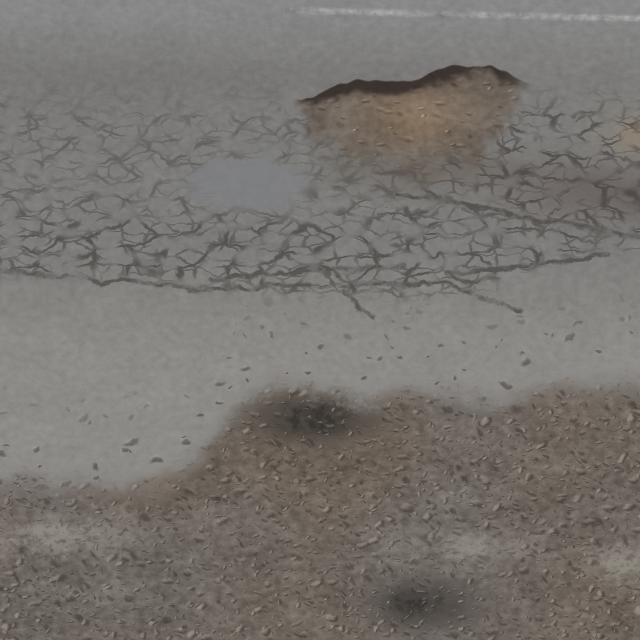
A WebGL 1 fragment shader for this texture:

```glsl
precision highp float;
uniform vec2 u_resolution;

vec2 hash2(vec2 p) {
  return fract(sin(vec2(dot(p, vec2(127.1, 311.7)), dot(p, vec2(269.5, 183.3)))) * 43758.5);
}

float corner(vec2 c, vec2 f, vec2 o) {
  return dot(hash2(c + o) * 2.0 - 1.0, f - o);
}

// Gradient noise
float noise(vec2 p) {
  vec2 c = floor(p), f = fract(p), u = f * f * (3.0 - 2.0 * f);
  return mix(mix(corner(c, f, vec2(0)), corner(c, f, vec2(1, 0)), u.x),
             mix(corner(c, f, vec2(0, 1)), corner(c, f, vec2(1)), u.x), u.y);
}

float fbm(vec2 p) {
  float sum = 0.0, amp = 1.0;
  for (int i = 0; i < 4; i++) {
    sum += amp * noise(p);
    p = p * 2.03 + 17.3;
    amp *= 0.55;
  }
  return sum;
}

float blob(vec2 p, float x, float y, float rx, float ry) {
  vec2 d = (p - vec2(x, y)) / vec2(rx, ry);
  return exp(-dot(d, d));
}

float segment(vec2 p, float ax, float ay, float bx, float by) {
  vec2 a = p - vec2(ax, ay), b = vec2(bx - ax, by - ay);
  return length(a - b * clamp(dot(a, b) / dot(b, b), 0.0, 1.0));
}

// Voronoi border: gap between the two nearest cell points
float cellBorder(vec2 p) {
  vec2 c = floor(p), f = fract(p);
  float near = 9.0, next = 9.0;
  for (int j = -1; j <= 1; j++)
    for (int i = -1; i <= 1; i++) {
      vec2 o = vec2(i, j);
      float d = length(o + hash2(c + o) - f);
      next = min(next, max(near, d));
      near = min(near, d);
    }
  return next - near;
}

// Scattered tilted stones: x = lit side, y = shadow
vec2 stones(vec2 p, float density) {
  vec2 c = floor(p), f = fract(p), result = vec2(0.0);
  for (int j = -1; j <= 1; j++)
    for (int i = -1; i <= 1; i++) {
      vec2 o = vec2(i, j), h = hash2(c + o), k = hash2(c + o + 71.7), d = f - o - h;
      float a = 2.4 * k.x - 1.2, size = mix(0.2, 0.5, k.y * k.y);
      vec2 r = vec2(cos(a) * d.x + sin(a) * d.y, cos(a) * d.y - sin(a) * d.x) / vec2(size, size * 0.6);
      float lit = smoothstep(1.1, 0.3, length(r)) * k.x;
      float dark = smoothstep(1.3, 0.4, length(r + vec2(-0.2, 0.8)));
      result = max(result, step(fract(h.x * 7.3 + k.y * 5.1), density) * vec2(lit, dark));
    }
  return result;
}

void main() {
  vec2 p = gl_FragCoord.xy / u_resolution;
  float rough = fbm(p * vec2(14, 20)), grain = fbm(p * vec2(75, 95));
  vec2 w = p + 0.011 * vec2(fbm(p * 28.0), fbm(p * 28.0 + 40.0));

  // Asphalt and faint painted line
  vec3 col = mix(vec3(0.49, 0.487, 0.478), vec3(0.55, 0.543, 0.53), smoothstep(0.64, 0.42, p.y));
  col = mix(col, vec3(0.53), smoothstep(0.87, 1.0, p.y)) - 0.02 * blob(p, 0.15, 0.88, 0.45, 0.06);
  col += 0.02 * rough + 0.04 * grain;
  float line = smoothstep(0.008, 0.001, abs(p.y - 0.994 + 0.023 * p.x));
  col += 0.09 * line * smoothstep(0.43, 0.47, p.x) * (0.7 + rough + grain);

  // Stains and smooth pale patch
  col = mix(col, vec3(0.4, 0.365, 0.355), 0.75 * blob(w, 0.95, 0.7, 0.15, 0.045));
  col = mix(col, vec3(0.41, 0.37, 0.34), 0.6 * blob(w, 0.68, 0.735, 0.15, 0.03));
  col = mix(col, vec3(0.56, 0.51, 0.44), 0.8 * blob(w, 1.01, 0.79, 0.06, 0.035));
  float film = smoothstep(0.2, 0.6, blob(w, 0.39, 0.713, 0.095, 0.045) - 0.2 * rough);
  col = mix(col, vec3(0.5, 0.505, 0.52), 0.7 * film);

  // Cracked network and long seams
  float low = 0.565 - 0.03 * smoothstep(0.1, 0.5, p.x) + 0.07 * smoothstep(0.7, 0.95, p.x);
  float band = smoothstep(low - 0.012, low + 0.02, w.y) * smoothstep(0.875, 0.8, p.y + 0.04 * rough);
  float strength = mix(mix(1.1, 0.6, smoothstep(0.6, 0.72, p.y)), 1.0, smoothstep(0.5, 0.78, p.x));
  strength *= smoothstep(-0.3, 0.2, noise(p * vec2(32, 46)));
  float coarse = smoothstep(0.16, 0.03, cellBorder(w * vec2(14, 33)));
  float fine = smoothstep(0.2, 0.03, cellBorder(w * vec2(27, 55)));
  float cracks = max(coarse, 0.7 * fine) * band * strength * (1.0 - 0.9 * film);
  float seam = min(segment(w, 0.0, 0.577, 0.33, 0.547), segment(w, 0.3, 0.55, 0.7, 0.556));
  seam = min(seam, min(segment(w, 0.7, 0.556, 0.81, 0.512), segment(w, 0.33, 0.565, 0.62, 0.585)));
  seam = min(seam, min(segment(w, 0.7, 0.57, 0.95, 0.603), segment(w, 0.54, 0.545, 0.585, 0.505)));
  seam = min(seam, segment(w, 0.62, 0.7, 1.02, 0.625));
  cracks = max(cracks, smoothstep(0.006, 0.001, seam) * (0.75 + rough + grain));
  col = mix(col, vec3(0.27, 0.255, 0.245), 0.7 * clamp(cracks, 0.0, 1.0));

  // Pothole with shadowed upper lip
  float lip = 0.845 + 0.028 * smoothstep(0.47, 0.55, p.x) + 0.023 * smoothstep(0.64, 0.7, p.x)
    - 0.028 * smoothstep(0.76, 0.84, p.x) + 0.008 * noise(p.xx * 40.0);
  float bottom = 0.738 + 2.2 * (p.x - 0.63) * (p.x - 0.63) + 0.04 * rough;
  float hole = smoothstep(bottom - 0.02, bottom + 0.03, p.y) * smoothstep(lip + 0.002, lip - 0.002, p.y)
    * smoothstep(0.47, 0.49, w.x + 0.02 * rough) * smoothstep(0.835, 0.78, w.x);
  vec3 soil = mix(vec3(0.41, 0.37, 0.335), vec3(0.52, 0.44, 0.36), blob(p, 0.65, 0.82, 0.08, 0.05));
  vec2 chips = stones(p * vec2(42, 75), 0.4);
  col = mix(col, soil + 0.07 * (rough + grain) + 0.18 * chips.x - 0.08 * chips.y, 0.9 * hole);
  float rim = smoothstep(0.024, 0.008, lip - p.y + 0.02 * rough) * hole;
  rim = max(rim, blob(w, 0.488, 0.81, 0.014, 0.025) * smoothstep(-0.2, 0.5, noise(p * 70.0)));
  col = mix(col, vec3(0.2, 0.17, 0.16), 0.85 * rim);

  // Gravel verge
  float edge = 0.24 + 0.15 * smoothstep(0.23, 0.43, p.x)
    - 0.025 * blob(p, 0.57, p.y, 0.05, 1.0) - 0.018 * blob(p, 0.76, p.y, 0.06, 1.0);
  float dirt = smoothstep(-0.03, 0.025, edge - p.y + 0.035 * rough + 0.025 * grain);
  vec3 earth = mix(vec3(0.43, 0.405, 0.385), vec3(0.43, 0.39, 0.35), smoothstep(-0.3, 0.4, noise(p * 5.0)));
  earth += 0.06 * rough + 0.1 * grain;
  float ragged = 0.8 + 0.7 * (rough + grain);
  float damp = blob(w, 0.49, 0.345, 0.085, 0.035) + blob(w, 0.66, 0.055, 0.07, 0.032);
  earth = mix(earth, vec3(0.2, 0.19, 0.18), clamp(damp * ragged, 0.0, 0.9));
  float pale = blob(w, 0.08, 0.16, 0.11, 0.03) + blob(w, 0.72, 0.145, 0.085, 0.026) + blob(w, 0.98, 0.125, 0.055, 0.028);
  earth = mix(earth, vec3(0.56, 0.54, 0.51), clamp(pale * ragged, 0.0, 0.9));
  vec2 rubble = max(stones(w * vec2(45, 58), 0.5), 0.8 * stones(w * vec2(76, 94), 0.6)) * (1.0 - 0.6 * pale);
  earth = mix(earth, vec3(0.23, 0.205, 0.19), 0.55 * rubble.y);
  col = mix(col, mix(earth, vec3(0.65, 0.61, 0.56), 0.7 * rubble.x), dirt);

  // Loose crumbs beside the verge
  float strewn = smoothstep(0.2, 0.02, p.y - edge) * (1.0 - dirt);
  vec2 crumbs = stones(w * vec2(50, 58) + 12.0, 0.22) * strewn;
  gl_FragColor = vec4(mix(col, vec3(0.3, 0.265, 0.245), 0.65 * crumbs.y) + 0.06 * crumbs.x, 1.0);
}
```
